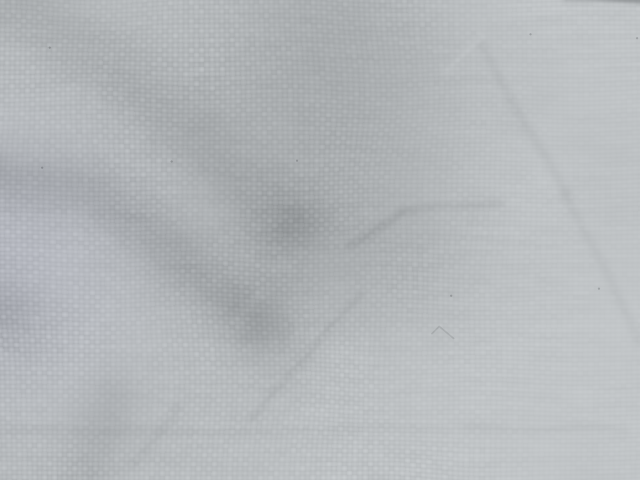
A Shadertoy shader for this texture:

```glsl
float hash(vec2 p) {
    p = fract(p * vec2(0.1031, 0.1137));
    p += dot(p, p.yx + 33.33);
    return fract((p.x + p.y) * p.x * 47.0);
}

float noise(vec2 p) {
    vec2 i = floor(p), f = fract(p);
    f = f * f * (3.0 - 2.0 * f);
    return mix(mix(hash(i), hash(i + vec2(1, 0)), f.x),
               mix(hash(i + vec2(0, 1)), hash(i + vec2(1, 1)), f.x), f.y);
}

float fbm(vec2 p) {
    float sum = 0.0, amp = 0.5;
    for (int i = 0; i < 4; i++) {
        sum += amp * noise(p);
        p = p * 2.03 + 7.1;
        amp *= 0.5;
    }
    return sum;
}

float segment(vec2 p, vec2 a, vec2 b) {
    vec2 ab = b - a;
    return length(p - a - ab * clamp(dot(p - a, ab) / dot(ab, ab), 0.0, 1.0));
}

// Soft shadow along a segment
float fold(vec2 p, vec2 a, vec2 b, float width) {
    float d = segment(p, a, b) / width;
    return exp(-d * d);
}

float blob(vec2 p, vec2 center, vec2 radius) {
    vec2 q = (p - center) / radius;
    return exp(-dot(q, q));
}

// Broad, blurred folds
float shadows(vec2 p) {
    p += 0.07 * (vec2(fbm(p * 4.0), fbm(p * 4.0 + 19.0)) - 0.47);
    float s = 0.085 * blob(p, vec2(0.70, 0.78), vec2(0.31, 0.36));
    s += 0.045 * blob(p, vec2(0.72, 0.45), vec2(0.24, 0.15));
    s += 0.040 * blob(p, vec2(0.62, 0.53), vec2(0.06, 0.05));
    s += 0.045 * blob(p, vec2(0.56, 0.29), vec2(0.09, 0.12));
    s += 0.075 * blob(p, vec2(0.0, 0.34), vec2(0.09, 0.10));
    float upper = max(fold(p, vec2(0.03, 1.0), vec2(0.22, 0.86), 0.08),
                      fold(p, vec2(0.22, 0.86), vec2(0.60, 0.55), 0.08));
    float lower = max(fold(p, vec2(0.0, 0.63), vec2(0.19, 0.59), 0.075),
                      fold(p, vec2(0.19, 0.59), vec2(0.52, 0.34), 0.075));
    s += 0.050 * upper + 0.070 * lower;
    s += 0.040 * fold(p, vec2(0.17, 0.0), vec2(0.22, 0.16), 0.06);
    return s;
}

// Narrow pressed lines
float creases(vec2 p) {
    p += 0.012 * (vec2(noise(p * 9.0), noise(p * 9.0 + 31.0)) - 0.5);
    float arc = max(fold(p, vec2(0.73, 0.49), vec2(0.84, 0.56), 0.010),
                    0.7 * fold(p, vec2(0.84, 0.56), vec2(1.04, 0.58), 0.012));
    float c = 0.040 * arc;
    c += 0.026 * fold(p, vec2(0.53, 0.13), vec2(0.75, 0.39), 0.008);
    c += 0.024 * fold(p, vec2(1.0, 0.90), vec2(1.18, 0.60), 0.012);
    c += 0.020 * fold(p, vec2(1.18, 0.60), vec2(1.33, 0.29), 0.012);
    c += 0.016 * fold(p, vec2(0.0, 0.10), vec2(1.3, 0.105), 0.010);
    c += 0.022 * fold(p, vec2(0.28, 0.03), vec2(0.37, 0.15), 0.012);
    c -= 0.020 * fold(p, vec2(0.50, 0.33), vec2(0.54, 0.40), 0.010);
    c -= 0.018 * fold(p, vec2(0.93, 0.85), vec2(1.0, 0.92), 0.008);
    c += 0.180 * fold(p, vec2(1.18, 1.01), vec2(1.36, 1.005), 0.010);
    return c;
}

// Plain weave, flattening into horizontal ribs on the right
float weave(vec2 p) {
    vec2 t = p * vec2(91.0, 105.0);
    t += 1.6 * (vec2(noise(p * 5.0), noise(p * 5.0 + 13.0)) - 0.5);
    vec2 ridge = cos(6.2832 * t);
    float checker = cos(3.1416 * t.x) * cos(3.1416 * t.y);
    float fade = smoothstep(0.65, 1.25, p.x);
    float w = ridge.x * mix(0.010, 0.003, fade) + ridge.y * mix(0.011, 0.007, fade);
    w += checker * mix(0.010, 0.002, fade);
    w += (hash(floor(t + 0.5)) - 0.5) * mix(0.018, 0.008, fade);
    w += (noise(p * vec2(14.0, 105.0)) - 0.5) * 0.016;
    return w * (0.65 + 0.7 * noise(p * 7.0 + 3.0));
}

// Sparse dark specks of lint
float specks(vec2 p) {
    vec2 cell = floor(p * 7.0);
    vec2 spot = 0.2 + 0.6 * vec2(hash(cell + 5.0), hash(cell + 41.0));
    float d = length(fract(p * 7.0) - spot) / 7.0;
    return step(0.86, hash(cell + 77.0)) * (1.0 - smoothstep(0.001, 0.0035, d));
}

void mainImage(out vec4 fragColor, in vec2 fragCoord) {
    vec2 p = fragCoord / iResolution.y;
    float light = mix(0.737, 0.768, smoothstep(0.1, 1.1, p.x));
    light += 0.035 * (fbm(p * 3.0 + 4.0) - 0.47);
    light -= shadows(p) + creases(p);
    light += weave(p) - 0.13 * specks(p);

    // Lint fibre
    float fibre = min(segment(p, vec2(0.90, 0.305), vec2(0.915, 0.32)),
                      segment(p, vec2(0.915, 0.32), vec2(0.945, 0.295)));
    light -= 0.07 * (1.0 - smoothstep(0.0005, 0.003, fibre));

    vec3 color = light + vec3(-0.012, 0.003, 0.012);
    float violet = blob(p, vec2(0.0, 0.45), vec2(0.28, 0.28));
    color += violet * vec3(0.0, -0.004, 0.018);
    fragColor = vec4(color, 1.0);
}
```
